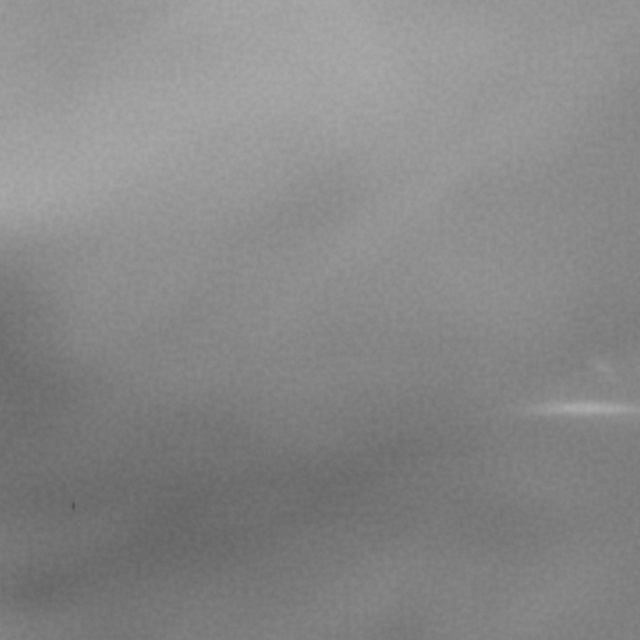
Write a Shadertoy shader that draws this texture.

```glsl
// Soft grey overcast sky: blurred tilted clouds, fine grain and one faint bright streak.

const float TOP_GREY = 0.607;
const float LOW_GREY = 0.452;
const float FLOOR_LIFT = 0.030;        // lighter haze along the bottom edge
const float CLOUD_SCALE = 3.2;
const float CLOUD_CONTRAST = 0.085;
const float CLOUD_TILT = 0.40;         // radians, rising to the right
const float CLOUD_STRETCH = 1.6;
const float WARP_AMOUNT = 0.35;
const float GRAIN_SCALE = 95.0;
const float GRAIN_CONTRAST = 0.030;
const float STREAK_GLOW = 0.125;
const float SPECK_DEPTH = 0.12;

// Integer hash giving a unit gradient direction per lattice cell
vec2 latticeGradient(ivec2 cell) {
    uint h = uint(cell.x) * 1597334677u ^ uint(cell.y) * 3812015801u;
    h = (h ^ (h >> 15)) * 2246822519u;
    h = (h ^ (h >> 13)) * 3266489917u;
    h ^= h >> 16;
    float angle = float(h & 65535u) * (6.2831853 / 65536.0);
    return vec2(cos(angle), sin(angle));
}

float gradientNoise(vec2 p) {
    ivec2 cell = ivec2(floor(p));
    vec2 f = fract(p);
    vec2 w = f * f * f * (f * (f * 6.0 - 15.0) + 10.0);
    float a = dot(latticeGradient(cell), f);
    float b = dot(latticeGradient(cell + ivec2(1, 0)), f - vec2(1.0, 0.0));
    float c = dot(latticeGradient(cell + ivec2(0, 1)), f - vec2(0.0, 1.0));
    float d = dot(latticeGradient(cell + ivec2(1, 1)), f - vec2(1.0, 1.0));
    return mix(mix(a, b, w.x), mix(c, d, w.x), w.y);
}

float fbm(vec2 p) {
    float sum = 0.0, amplitude = 1.0;
    for (int octave = 0; octave < 4; octave++) {
        sum += amplitude * gradientNoise(p);
        p = mat2(1.6, 1.2, -1.2, 1.6) * p + 7.3;
        amplitude *= 0.45;
    }
    return sum;
}

mat2 rotation(float angle) {
    float c = cos(angle), s = sin(angle);
    return mat2(c, -s, s, c);
}

// Gaussian spot with separate radii
float softSpot(vec2 p, vec2 center, vec2 radius) {
    vec2 d = (p - center) / radius;
    return exp(-dot(d, d));
}

// Large-scale brightness of the sky
float skyTone(vec2 p) {
    float tone = mix(LOW_GREY, TOP_GREY, smoothstep(0.12, 0.90, p.y));
    tone += FLOOR_LIFT * (1.0 - smoothstep(0.0, 0.20, p.y));
    tone -= 0.075 * softSpot(p, vec2(1.06, 0.82), vec2(0.22, 0.30));
    tone -= 0.050 * softSpot(p, vec2(-0.04, 0.52), vec2(0.12, 0.15));
    tone += 0.040 * softSpot(p, vec2(0.04, 0.69), vec2(0.10, 0.06));
    tone -= 0.050 * softSpot(p, vec2(0.31, 0.22), vec2(0.16, 0.11));
    tone += 0.055 * softSpot(p, vec2(0.62, 0.13), vec2(0.13, 0.10));
    tone += 0.030 * softSpot(p, vec2(0.80, 0.36), vec2(0.25, 0.20));
    tone -= 0.040 * softSpot(p, vec2(0.03, 0.08), vec2(0.11, 0.04));
    return tone;
}

float clouds(vec2 p) {
    vec2 q = rotation(CLOUD_TILT) * p * CLOUD_SCALE;
    q.x /= CLOUD_STRETCH;
    vec2 warp = vec2(gradientNoise(q + 11.7), gradientNoise(q + 37.1));
    return fbm(q + WARP_AMOUNT * warp + 3.4);
}

float grain(vec2 p) {
    return gradientNoise(p * GRAIN_SCALE) + 0.6 * gradientNoise(p * GRAIN_SCALE * 1.9 + 51.3);
}

// Thin glowing line, slightly bowed, with a small puff above it
float streak(vec2 p) {
    float bow = 0.362 - 0.35 * (p.x - 0.91) * (p.x - 0.91);
    float line = softSpot(p, vec2(0.92, bow), vec2(0.085, 0.010));
    float halo = softSpot(p, vec2(0.92, bow), vec2(0.12, 0.026));
    vec2 puffPoint = rotation(-0.7) * (p - vec2(0.942, 0.427));
    float puff = softSpot(puffPoint, vec2(0.0), vec2(0.022, 0.013));
    return line + 0.16 * halo + 0.42 * puff;
}

void mainImage(out vec4 fragColor, in vec2 fragCoord) {
    vec2 p = fragCoord / iResolution.xy;

    float grey = skyTone(p);
    grey += CLOUD_CONTRAST * clouds(p);
    grey += GRAIN_CONTRAST * grain(p);
    grey += STREAK_GLOW * streak(p);
    grey -= SPECK_DEPTH * softSpot(p, vec2(0.115, 0.209), vec2(0.0025, 0.007));

    fragColor = vec4(vec3(clamp(grey, 0.0, 1.0)), 1.0);
}
```
